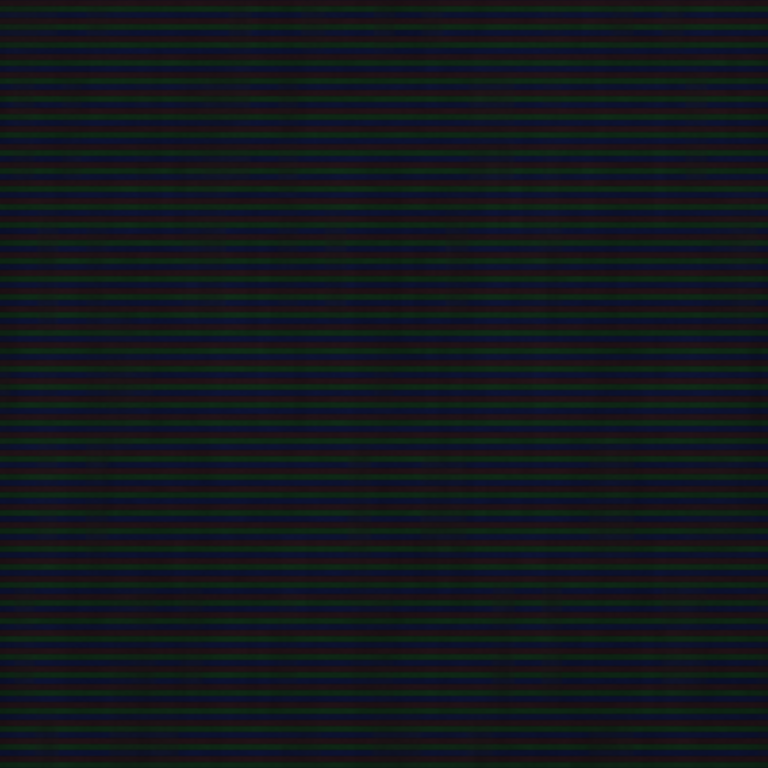
Give the GLSL for this texture, as a WebGL 1 fragment shader.

```glsl
precision highp float;

uniform vec2 u_resolution;

const float REPEATS = 42.6667;     // red-green-blue triples down the canvas
const float SOFTNESS = 0.22;       // edge blur, in line widths
const float GAP_DIM = 0.10;        // darkening between lines
const float COLUMNS = 64.0;        // narrow vertical wear bands
const float COLUMN_WEAR = 0.09;
const float BROAD_WEAR = 0.07;     // wide vertical bands
const float PATCH_WEAR = 0.07;     // cloudy patches
const float LINE_WEAR = 0.12;      // brightness drift along each line
const float GRAIN = 0.07;
const float GREYING = 0.30;        // colour loss in worn cells
const float BEATS = 10.6667;       // worn rows down the canvas
const float BEAT_PHASE = 0.35;
const float EDGE_DIM = 0.06;
const float BOTTOM_DIM = 0.07;

const vec3 RED = vec3(0.125, 0.068, 0.087);
const vec3 GREEN = vec3(0.055, 0.155, 0.083);
const vec3 BLUE = vec3(0.046, 0.068, 0.186);

float hash(vec2 p) {
  vec3 q = fract(vec3(p.xyx) * 0.1031);
  q += dot(q, q.yzx + 33.33);
  return fract((q.x + q.y) * q.z);
}

// Value noise; a larger step gives flatter cells with crisper borders
float cellNoise(vec2 p, float steepness) {
  vec2 i = floor(p);
  vec2 f = clamp((fract(p) - 0.5) * steepness + 0.5, 0.0, 1.0);
  f = f * f * (3.0 - 2.0 * f);
  float low = mix(hash(i), hash(i + vec2(1.0, 0.0)), f.x);
  float high = mix(hash(i + vec2(0.0, 1.0)), hash(i + vec2(1.0, 1.0)), f.x);
  return mix(low, high, f.y);
}

// Coverage of the line centred at the given phase, with wraparound
float lineWeight(float phase, float centre, float blur) {
  float d = abs(mod(phase - centre + 1.5, 3.0) - 1.5);
  return 1.0 - smoothstep(0.5 - blur, 0.5 + blur, d);
}

void main() {
  vec2 uv = gl_FragCoord.xy / u_resolution;
  float depth = 1.0 - uv.y;
  float lineCoord = depth * REPEATS * 3.0;
  float phase = mod(lineCoord, 3.0);
  float lineId = floor(lineCoord);
  float pixel = REPEATS * 3.0 / u_resolution.y;
  float blur = min(max(SOFTNESS, 0.7 * pixel), 0.5);

  // Three soft lines per repeat
  vec3 weights = vec3(lineWeight(phase, 0.5, blur),
                      lineWeight(phase, 1.5, blur),
                      lineWeight(phase, 2.5, blur));
  weights /= weights.r + weights.g + weights.b;
  vec3 color = RED * weights.r + GREEN * weights.g + BLUE * weights.b;
  float fromCentre = abs(fract(lineCoord) - 0.5);
  color *= 1.0 - GAP_DIM * smoothstep(0.2, 0.5, fromCentre);

  // Vertical bands, patches, drift along single lines and fine grain
  float columns = cellNoise(vec2(uv.x * COLUMNS, depth * 8.0 + 7.0), 2.5) - 0.5;
  float broad = cellNoise(vec2(uv.x * 16.0, depth * 1.5 + 19.0), 1.5) - 0.5;
  float patches = cellNoise(uv * vec2(12.0, 11.0) + 31.0, 1.0) - 0.5;
  float drift = cellNoise(vec2(uv.x * 48.0, lineId * 3.0 + 0.5), 1.0) - 0.5;
  float grain = cellNoise(uv * vec2(200.0, 256.0) + 90.0, 1.0) - 0.5;
  float shade = 1.0 + COLUMN_WEAR * columns + BROAD_WEAR * broad
              + PATCH_WEAR * patches + LINE_WEAR * drift + GRAIN * grain;

  // Gentle falloff toward the sides and the bottom
  float side = min(uv.x, 1.0 - uv.x);
  shade *= 1.0 - EDGE_DIM * (1.0 - smoothstep(0.0, 0.04, side));
  shade *= 1.0 - BOTTOM_DIM * (1.0 - smoothstep(0.0, 0.45, uv.y));

  // Worn cells lose colour, most strongly on regularly spaced rows
  float beat = 0.5 + 0.5 * cos(6.2832 * (depth * BEATS - BEAT_PHASE));
  float cells = cellNoise(vec2(uv.x * 32.0, depth * 6.0 + 55.0), 2.5);
  float worn = smoothstep(0.55, 0.95, cells) * mix(0.25, 1.0, beat);
  float grey = dot(color, vec3(0.3333));
  color = mix(color, vec3(grey), GREYING * worn);
  gl_FragColor = vec4(color * shade, 1.0);
}
```
